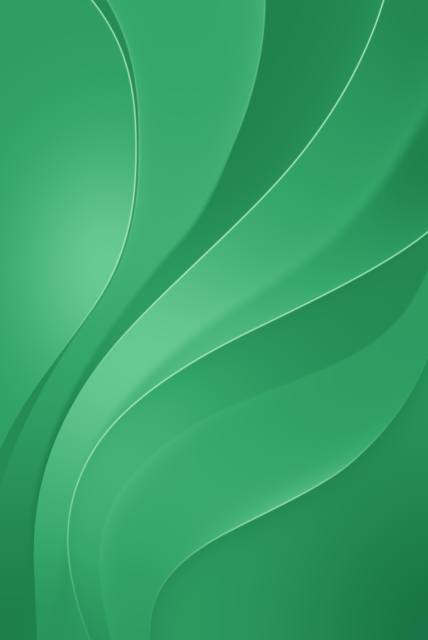
Give the GLSL for this background, as a Shadertoy shader.

```glsl
#define DEEP vec3(0.08, 0.43, 0.25)
#define MIDDLE vec3(0.20, 0.65, 0.41)
#define LIGHT vec3(0.45, 0.82, 0.61)
#define RIM_COLOUR vec3(0.72, 0.94, 0.78)
#define RIM_WIDTH 0.0015
#define CRISP 0.0012
#define SOFT 0.012

// Cubic through two anchors (y, x, slope); returns x and dx/dy
vec2 span(float y, vec3 a, vec3 b) {
    float h = b.x - a.x;
    float rise = b.y - a.y;
    float t = (y - a.x) / h;
    float c1 = h * a.z;
    float c2 = 3.0 * rise - h * (2.0 * a.z + b.z);
    float c3 = h * (a.z + b.z) - 2.0 * rise;
    return vec2(a.y + t * (c1 + t * (c2 + t * c3)),
                (c1 + t * (2.0 * c2 + 3.0 * t * c3)) / h);
}

// Signed distance to a flowing edge, positive on its right
float edge(vec2 p, vec3 a, vec3 b, vec3 c, vec3 d) {
    float y = clamp(p.y, d.x, a.x);
    vec2 s = y > b.x ? span(y, a, b) : y > c.x ? span(y, b, c) : span(y, c, d);
    return (p.x - s.x - s.y * (p.y - y)) / sqrt(1.0 + s.y * s.y);
}

float blob(vec2 p, vec2 centre, vec2 radius) {
    vec2 q = (p - centre) / radius;
    return exp(-dot(q, q));
}

// Glow that fades away on the positive side only
float fade(float d, float width) {
    return exp(-max(d, 0.0) / width);
}

float cover(float below, float above, float d, float softness) {
    float w = max(softness, 0.7 / iResolution.y);
    return mix(below, above, smoothstep(-w, w, d));
}

float rim(float d) {
    float w = max(RIM_WIDTH, 0.7 / iResolution.y);
    return exp(-d * d / (w * w));
}

vec3 ramp(float tone) {
    float t = clamp(tone, 0.0, 1.1) * 2.0;
    return t < 1.0 ? mix(DEEP, MIDDLE, t) : mix(MIDDLE, LIGHT, t - 1.0);
}

void mainImage(out vec4 fragColor, in vec2 fragCoord) {
    vec2 p = fragCoord / iResolution.xy * vec2(0.667, 1.0);

    // Edges from left to right
    float leaf = edge(p, vec3(1.0, 0.143, -0.8), vec3(0.766, 0.212, 0.0),
                      vec3(0.521, 0.146, 0.68), vec3(0.297, 0.0, 0.42));
    float strip = edge(p, vec3(1.0, 0.167, -0.6), vec3(0.766, 0.217, 0.0),
                       vec3(0.516, 0.146, 0.72), vec3(0.238, 0.0, 0.3));
    float sheet = edge(p, vec3(1.0, 0.413, 0.0), vec3(0.779, 0.365, 0.42),
                       vec3(0.622, 0.28, 0.88), vec3(0.167, 0.047, 0.05));
    float wave = edge(p, vec3(1.0, 0.598, 0.3), vec3(0.759, 0.469, 0.79),
                      vec3(0.479, 0.195, 0.92), vec3(0.115, 0.053, -0.04));
    float fold = edge(p, vec3(0.831, 0.667, 0.55), vec3(0.629, 0.521, 1.05),
                      vec3(0.492, 0.326, 1.4), vec3(0.219, 0.12, 0.2));
    float valley = edge(p, vec3(0.638, 0.667, 1.2), vec3(0.483, 0.391, 2.05),
                        vec3(0.303, 0.15, 0.65), vec3(0.0, 0.141, -0.4));
    float petal = edge(p, vec3(0.577, 0.667, 0.5), vec3(0.444, 0.547, 1.8),
                       vec3(0.342, 0.3125, 1.7), vec3(0.0, 0.173, -0.22));
    float base = edge(p, vec3(0.44, 0.667, 0.4), vec3(0.277, 0.547, 1.15),
                      vec3(0.167, 0.352, 1.9), vec3(0.0, 0.234, -0.05));

    // Bright left leaf and the dark strip beside it
    float tone = 0.42 + 0.5 * blob(p, vec2(0.17, 0.58), vec2(0.15, 0.2));
    float next = 0.27 + 0.15 * blob(p, vec2(0.2, 0.62), vec2(0.2, 0.12));
    tone = cover(tone, next, leaf, CRISP);

    // Tall sheet with a lit right side
    next = mix(0.15, 0.5, smoothstep(0.0, 0.5, p.y))
         + 0.1 * blob(p, vec2(0.25, 0.6), vec2(0.12, 0.2))
         + 0.1 * fade(strip, 0.01) * smoothstep(0.4, 0.7, p.y)
         + 0.13 * fade(-sheet, 0.025) * smoothstep(0.55, 0.85, p.y);
    tone = cover(tone, next, strip, 0.002);

    // Shaded hollow
    next = 0.18 + 0.2 * blob(p, vec2(0.25, 0.5), vec2(0.2, 0.15))
         + 0.14 * fade(-wave, 0.05) * smoothstep(0.3, 0.9, p.y);
    tone = cover(tone, next, sheet, mix(0.006, 0.0015, smoothstep(0.6, 0.9, p.y)));

    // Long wave, its soft fold and the slope under the fold
    next = 0.42 + 0.48 * blob(p, vec2(0.2, 0.44), vec2(0.28, 0.26))
         - 0.2 * blob(p, vec2(0.667, 1.0), vec2(0.15, 0.2))
         - 0.1 * smoothstep(0.2, 0.0, p.y)
         + 0.1 * fade(-fold, 0.025) * smoothstep(0.35, 0.55, p.y);
    tone = cover(tone, next, wave, CRISP);
    next = 0.33 + 0.34 * blob(p, vec2(0.3, 0.45), vec2(0.3, 0.2))
         - 0.16 * blob(p, vec2(0.667, 0.75), vec2(0.1, 0.12))
         + 0.08 * fade(-valley, 0.02);
    tone = cover(tone, next, fold, SOFT);

    // Valley between the wave and the petal
    next = 0.24 + 0.4 * blob(p, vec2(0.17, 0.28), vec2(0.3, 0.25))
         - 0.05 * fade(valley, 0.015);
    tone = cover(tone, next, valley, CRISP);

    // Petal, lit along both borders
    next = 0.41 + 0.14 * blob(p, vec2(0.25, 0.25), vec2(0.3, 0.15))
         + 0.16 * fade(petal, 0.015) * blob(p, vec2(0.2, 0.24), vec2(0.25, 0.2))
         + 0.28 * fade(-base, 0.022) * blob(p, vec2(0.47, 0.22), vec2(0.2, 0.12));
    tone = cover(tone, next, petal, 0.003);

    // Dark ground with a shadow cast by the petal
    next = 0.42 - 0.36 * blob(p, vec2(0.7, 0.0), vec2(0.25, 0.3))
         - 0.12 * fade(base, 0.02);
    tone = cover(tone, next, base, CRISP);

    // Fine bright rims
    float shine = 0.75 * rim(leaf) * smoothstep(0.4, 0.6, p.y);
    shine += 0.25 * rim(strip) * smoothstep(0.55, 0.75, p.y);
    shine += 0.25 * rim(sheet) * smoothstep(0.65, 0.85, p.y);
    shine += 0.8 * rim(wave) * smoothstep(0.35, 0.55, p.y);
    shine += 0.75 * rim(valley) * smoothstep(-0.1, 0.4, p.y);
    shine += 0.65 * rim(base) * blob(p, vec2(0.43, 0.2), vec2(0.2, 0.14));
    fragColor = vec4(mix(ramp(tone), RIM_COLOUR, min(shine, 1.0)), 1.0);
}
```
